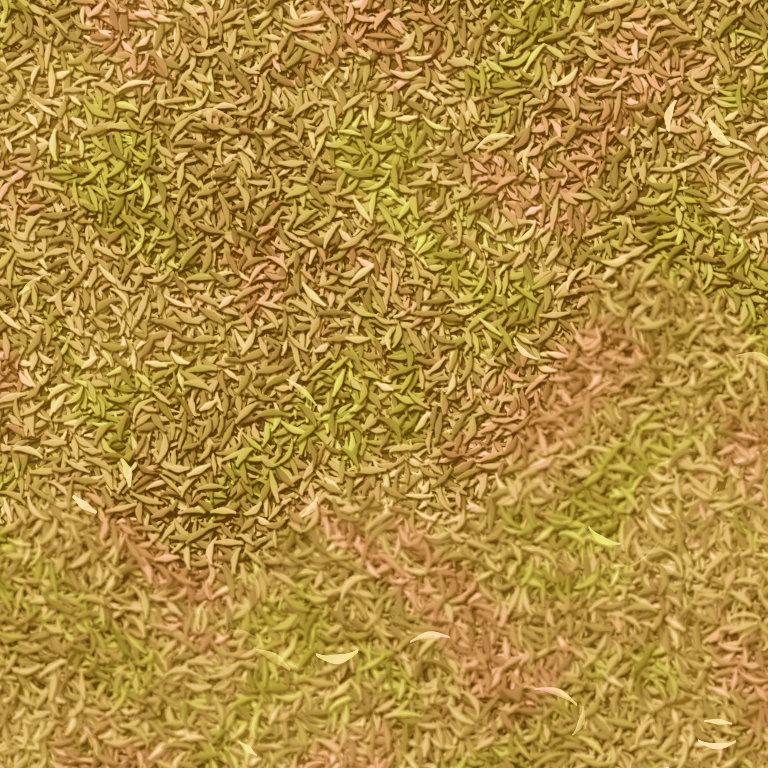
Give the GLSL for this texture, as a three.js fragment shader.

```glsl
varying vec2 vUv;

vec4 hash4(vec3 cell) {
  vec4 seed = vec4(dot(cell, vec3(127.1, 311.7, 74.7)), dot(cell, vec3(269.5, 183.3, 246.1)),
                   dot(cell, vec3(113.5, 271.9, 124.6)), dot(cell, vec3(47.3, 151.7, 219.4)));
  return fract(sin(seed) * 43758.55);
}

// Warped layered sines, roughly -1 to 1
float patches(vec2 p) {
  p += 0.8 * sin(p.yx * 1.3 + vec2(0.4, 2.1));
  float broad = sin(p.x + 0.6 * p.y) * sin(p.y * 1.1 - 0.5 * p.x + 1.0);
  p += 0.7 * sin(p.yx * 2.3 + 1.7);
  return 0.65 * broad + 0.35 * sin(p.x * 2.1 - p.y) * sin(p.y * 2.7 + p.x);
}

// Distance to the spine of a curved blade; y is the signed side
vec2 bladeDistance(vec2 p, float halfLength, float bend) {
  p.y += bend * (p.x * p.x - 0.15);
  float beyond = max(abs(p.x) - halfLength, 0.0);
  return vec2(length(vec2(beyond, p.y)), p.y);
}

// Lays one scattered layer of blades and their shadows over the tone; y is tint
vec2 layBlades(vec2 under, vec2 uv, float scale, float layer, float soft, float density) {
  vec2 p = uv * scale + layer * vec2(3.37, 7.71);
  vec2 home = floor(p);
  for (int j = -1; j <= 1; j++) {
    for (int i = -1; i <= 1; i++) {
      vec2 cell = home + vec2(float(i), float(j));
      vec4 rnd = hash4(vec3(cell, layer));
      vec4 look = hash4(vec3(cell.yx + 19.0, layer + 5.0));
      if (look.w > density) continue;
      vec2 offset = p - cell - 0.1 - 0.8 * rnd.xy;
      float angle = rnd.z * 6.283 + 0.5 * sin(uv.x * 19.0 + 3.0 * sin(uv.y * 13.0));
      angle = rnd.z * 6.283;
      vec2 axis = vec2(cos(angle), sin(angle));
      mat2 turn = mat2(axis.x, -axis.y, axis.y, axis.x);
      float halfLength = 0.32 + 0.4 * rnd.w;
      float bend = (look.x - 0.5) * 1.1;
      vec2 local = turn * offset;
      float taper = 1.0 - 0.55 * smoothstep(0.0, halfLength, abs(local.x));
      float halfWidth = (0.1 + 0.075 * look.y) * taper;
      float edge = 0.05 + 0.07 * soft;

      vec2 shade = bladeDistance(turn * (offset + vec2(-0.06, 0.12)), halfLength, bend);
      float shadow = 1.0 - smoothstep(halfWidth - edge, halfWidth + edge + 0.05, shade.x);
      under.x = mix(under.x, 0.02, shadow * (0.82 - 0.25 * soft));

      vec2 blade = bladeDistance(local, halfLength, bend);
      float cover = 1.0 - smoothstep(halfWidth - edge, halfWidth + edge, blade.x);
      float lit = clamp(blade.y / halfWidth, -1.0, 1.0) * dot(vec2(-axis.y, axis.x), vec2(-0.4, 0.9));
      float tone = 0.33 + 0.56 * look.z + 0.13 * lit;
      under = mix(under, vec2(tone, rnd.w - 0.5), cover);
    }
  }
  return under;
}

// Dark soil through straw to bleached tips
vec3 strawColour(float tone) {
  vec3 colour = mix(vec3(0.35, 0.22, 0.03), vec3(0.55, 0.41, 0.11), smoothstep(0.03, 0.22, tone));
  colour = mix(colour, vec3(0.71, 0.56, 0.27), smoothstep(0.2, 0.42, tone));
  colour = mix(colour, vec3(0.79, 0.65, 0.32), smoothstep(0.4, 0.58, tone));
  colour = mix(colour, vec3(0.89, 0.75, 0.46), smoothstep(0.54, 0.74, tone));
  return mix(colour, vec3(0.99, 0.9, 0.67), smoothstep(0.76, 0.98, tone));
}

void main() {
  // Softer, slightly coarser turf along the lower right
  float border = 0.3 + 0.32 * smoothstep(0.5, 0.85, vUv.x) + 0.05 * sin(vUv.x * 17.0);
  float soft = 1.0 - smoothstep(-0.04, 0.04, vUv.y - border);

  // Matted blades, from the ground up
  vec2 turf = vec2(0.15, 0.0);
  for (int k = 0; k < 9; k++) {
    float layer = float(k);
    turf = layBlades(turf, vUv, 46.0 - 1.3 * layer, layer, soft, 0.95);
  }

  // Sparse long bleached straws
  vec2 straw = layBlades(vec2(0.0, 2.0), vUv, 25.0, 31.0, 0.0, 0.045);
  float strawCover = smoothstep(0.3, 0.6, straw.x);
  turf = mix(turf, vec2(0.97, 0.0), strawCover * 0.9);

  // Green and rusty patches
  float hue = patches(vUv * 11.0 + 2.0) + 0.45 * turf.y;
  float brightness = 0.07 * patches(vUv * 8.0 + 9.0);
  vec3 colour = strawColour(turf.x + brightness + 0.02);
  vec3 green = vec3(0.93, 1.01, 0.72);
  vec3 rust = vec3(1.04, 0.94, 1.1);
  colour *= mix(vec3(1.0), green, smoothstep(0.05, 0.7, hue));
  colour *= mix(vec3(1.0), rust, smoothstep(0.1, 0.7, -hue));
  gl_FragColor = vec4(colour, 1.0);
}
```
